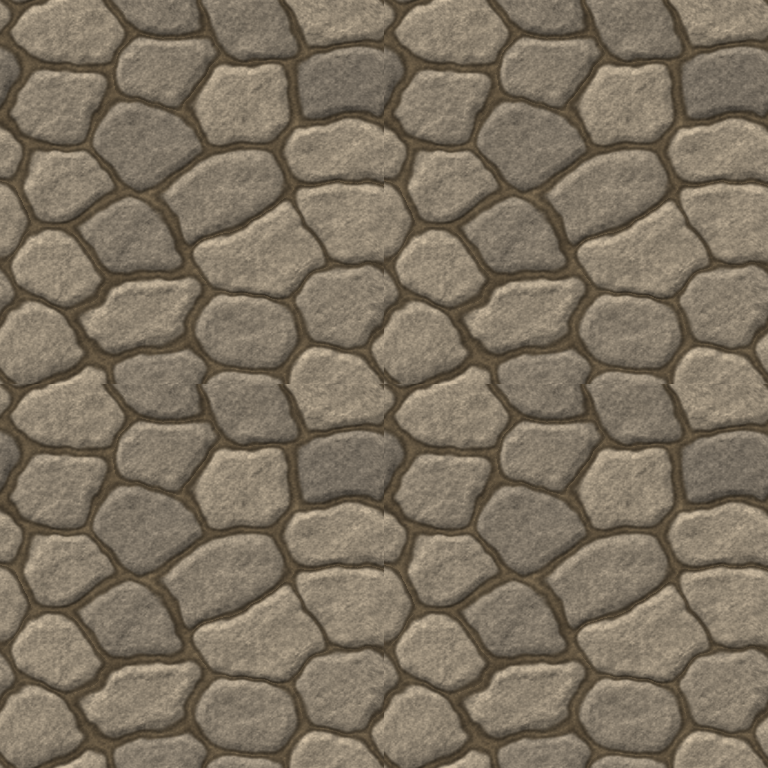
Reproduce this texture procedurally as a WebGL 1 fragment shader.

```glsl
precision highp float;
// Rough grey-tan field stones set in sandy mortar, a square tile repeated two by two.
uniform vec2 u_resolution;

const float REPEATS = 2.0;            // tiles across and down
const vec2 GRID = vec2(4.0, 5.0);     // stones per tile; even column count for the stagger
const float JITTER = 0.58;            // irregularity of stone centres
const float GAP = 0.042;              // half width of the mortar, in grid cells
const float BEVEL = 0.11;             // width of the rounded stone rim, in grid cells
const float ROUNDING = 24.0;          // higher gives sharper corners
const float STONE_HEIGHT = 0.012;
const float RELIEF = 0.030;           // height of bumps on the faces
const float CHIP = 0.0035;            // height of broken ledges
const float GRAIN = 0.17;
const float SLIP = 0.012;             // misfit along the tile seams
const float STEP = 0.003;             // sampling distance for slopes
const vec2 LIGHT = vec2(-0.5, 0.86);
const vec3 STONE_GREY = vec3(0.450, 0.415, 0.365);
const vec3 STONE_TAN = vec3(0.575, 0.525, 0.450);
const vec3 MORTAR_DARK = vec3(0.325, 0.275, 0.205);
const vec3 MORTAR_SAND = vec3(0.455, 0.395, 0.305);

float hash(vec2 p) {
  return fract(sin(dot(p, vec2(127.1, 311.7)) + 4.7) * 43758.5453);
}

vec2 wrap(vec2 cell, vec2 period) {
  return floor(mod(cell + 0.5, period));
}

// Value noise that repeats once per tile
float noise(vec2 p, float freq) {
  vec2 i = floor(p * freq);
  vec2 f = fract(p * freq);
  vec2 period = vec2(freq);
  f = f * f * (3.0 - 2.0 * f);
  float a = hash(wrap(i, period));
  float b = hash(wrap(i + vec2(1.0, 0.0), period));
  float c = hash(wrap(i + vec2(0.0, 1.0), period));
  float d = hash(wrap(i + 1.0, period));
  return mix(mix(a, b, f.x), mix(c, d, f.x), f.y);
}

float fbm(vec2 p, float freq) {
  float sum = 0.0;
  float amp = 0.5;
  for (int i = 0; i < 5; i++) {
    sum += amp * noise(p, freq);
    freq *= 2.0;
    amp *= 0.52;
  }
  return sum;
}

vec2 stoneCentre(vec2 cell) {
  vec2 id = wrap(cell, GRID);
  vec2 offset = vec2(hash(id + 11.3), hash(id + 47.9)) - 0.5;
  return cell + 0.5 + JITTER * offset + vec2(0.0, 0.5 * mod(id.x, 2.0));
}

// x: distance inside the stone rim (negative in mortar), yz: stone id
vec3 stoneField(vec2 p) {
  vec2 bend = vec2(noise(p, 11.0), noise(p + 0.37, 11.0)) - 0.5;
  vec2 nick = vec2(noise(p, 37.0), noise(p + 0.61, 37.0)) - 0.5;
  vec2 g = p * GRID + 0.14 * bend + 0.045 * nick;
  vec2 base = floor(g);
  vec2 home = base;
  float nearest = 100.0;
  for (int y = -2; y <= 2; y++) {
    for (int x = -2; x <= 2; x++) {
      vec2 cell = base + vec2(float(x), float(y));
      vec2 r = stoneCentre(cell) - g;
      if (dot(r, r) < nearest) {
        nearest = dot(r, r);
        home = cell;
      }
    }
  }
  // Blend the distances to all borders so that the corners become round
  vec2 toHome = stoneCentre(home) - g;
  float blend = 0.0;
  for (int y = -2; y <= 2; y++) {
    for (int x = -2; x <= 2; x++) {
      if (x == 0 && y == 0) continue;
      vec2 r = stoneCentre(home + vec2(float(x), float(y))) - g;
      float border = dot(0.5 * (toHome + r), normalize(r - toHome));
      blend += exp(-ROUNDING * border);
    }
  }
  vec2 id = wrap(home, GRID);
  float gap = GAP * (0.5 + hash(id + 5.1));
  return vec3(-log(blend) / ROUNDING - gap, id);
}

float surfaceHeight(vec2 p, float rim) {
  float body = smoothstep(-0.03, BEVEL, rim);
  float bumps = fbm(p, 15.0);
  float ledge = smoothstep(0.44, 0.56, 0.6 * noise(p + 0.19, 13.0) + 0.4 * bumps);
  return STONE_HEIGHT * body + RELIEF * bumps * mix(0.6, 1.0, body) + CHIP * ledge * body;
}

void main() {
  // Tile coordinates, slipping a little just before each seam
  vec2 p = fract(gl_FragCoord.xy / u_resolution * REPEATS);
  p += SLIP * smoothstep(0.95, 1.0, p.yx);

  vec3 stone = stoneField(p);
  float rim = stone.x;
  float tone = hash(stone.yz + 23.7);

  // Slope lighting from the upper left
  vec2 px = p + vec2(STEP, 0.0);
  vec2 py = p + vec2(0.0, STEP);
  float h = surfaceHeight(p, rim);
  vec2 slope = vec2(surfaceHeight(px, stoneField(px).x) - h,
                    surfaceHeight(py, stoneField(py).x) - h) / STEP;
  float light = clamp(1.0 - 0.27 * dot(slope, LIGHT), 0.6, 1.3);

  // Stone and mortar colours with blotches and fine grain
  float blotch = fbm(p + 0.23, 9.0) - 0.5;
  float grain = noise(p, 128.0) + noise(p + 0.41, 211.0) - 1.0;
  vec3 face = mix(STONE_GREY, STONE_TAN, clamp(tone + 0.6 * blotch, 0.0, 1.0));
  vec3 mortar = mix(MORTAR_DARK, MORTAR_SAND, fbm(p + 0.7, 19.0));
  vec3 color = mix(mortar, face, smoothstep(-0.02, 0.025, rim));

  // Dark crevice around each stone
  float crevice = exp(-pow((rim + 0.012) / 0.028, 2.0));
  color *= light * (1.0 + GRAIN * grain) * (1.0 - 0.28 * crevice);
  gl_FragColor = vec4(color, 1.0);
}
```
